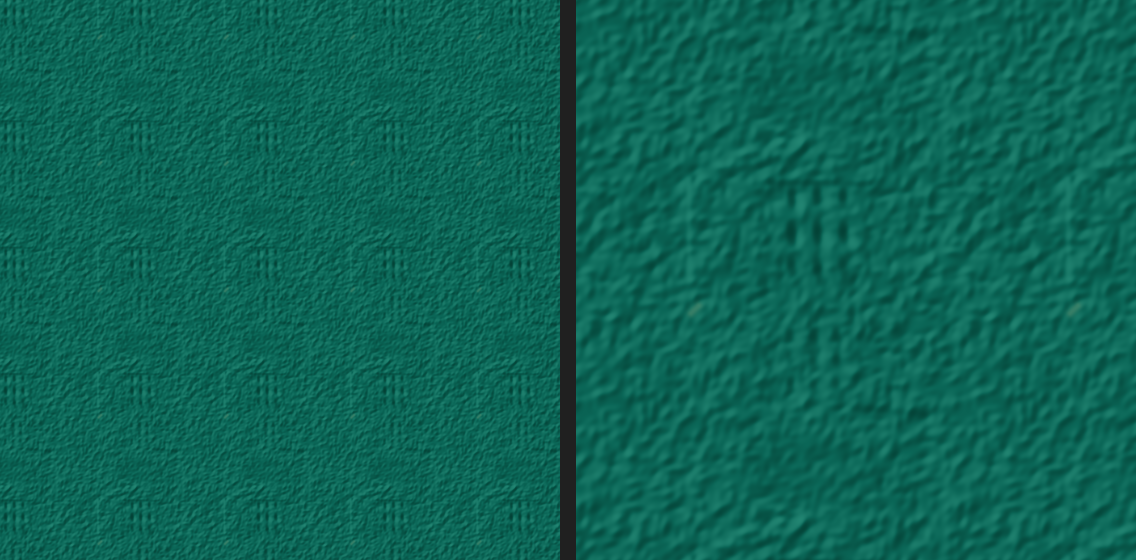
Left: the whole. Right: its middle third, enlarged.
This pattern is drawn by a WebGL 1 fragment shader. Its source:

```glsl
precision highp float;
// Green embossed paper: a square tile of small slanted bumps, lit from the upper left.
// Each tile sums wrapped cellular Gaussian bumps, shaded by their analytic slope,
// then adds a patch of woven dots, a few creases and one small pale fleck.

uniform vec2 u_resolution;

const float REPEATS = 4.43;         // tiles across and down
const float FINE_CELLS = 30.0;      // bumps per tile side
const float COARSE_CELLS = 18.0;
const float FINE_GAIN = 0.80;
const float COARSE_GAIN = 0.48;
const float PIT_SHARE = 0.35;       // share of bumps that sink instead of rise
const float RIDGE_TILT = 1.7;       // random spread of ridge angles, radians
const float BROAD_TONE = 0.13;
const float SOFT_LIMIT = 0.30;      // compression of the strongest relief
const vec2 SHARPNESS = vec2(8.0, 3.6); // falloff across and along a ridge
const vec2 LIGHT_DIR = vec2(-0.707, -0.707); // y points down

const vec3 SHADOW = vec3(0.02, 0.30, 0.25);
const vec3 BASE = vec3(0.04, 0.40, 0.34);
const vec3 LIT = vec3(0.11, 0.49, 0.42);
const vec3 FLECK = vec3(0.34, 0.54, 0.42);
const float TAU = 6.2831853;

vec3 hash3(vec2 p) {
  vec3 s = vec3(dot(p, vec2(12.7, 31.1)), dot(p, vec2(26.9, 18.3)), dot(p, vec2(41.9, 37.1)));
  return fract(sin(s) * 4375.85);
}

// Shortest offset between two points of a repeating unit tile.
vec2 wrapOffset(vec2 p, vec2 center) {
  return fract(p - center + 0.5) - 0.5;
}

// Slope towards the light of a tiling field of elongated bumps and pits.
float bumpSlope(vec2 tile, float cells, float seed) {
  vec2 p = tile * cells;
  vec2 home = floor(p);
  float slope = 0.0;
  for (int j = -1; j <= 1; j++) {
    for (int i = -1; i <= 1; i++) {
      vec2 cell = home + vec2(float(i), float(j));
      vec2 id = mod(cell, cells) + seed;
      vec3 r = hash3(id);
      vec3 shape = hash3(id + 53.0);
      vec2 d = p - cell - mix(vec2(0.15), vec2(0.85), r.xy);
      float angle = TAU / 8.0 + (r.z - 0.5) * RIDGE_TILT;
      vec2 across = -vec2(cos(angle), sin(angle));
      vec2 along = vec2(-across.y, across.x);
      vec2 q = vec2(dot(d, across), dot(d, along));
      vec2 lit = vec2(dot(across, LIGHT_DIR), dot(along, LIGHT_DIR));
      float height = mix(0.4, 1.0, shape.x) * (shape.y < PIT_SHARE ? -1.0 : 1.0);
      slope += height * dot(SHARPNESS * q, lit) * exp(-dot(SHARPNESS, q * q));
    }
  }
  return slope;
}

// Soft elliptical patch, 1 at its center.
float patchMask(vec2 tile, vec2 center, vec2 radius) {
  vec2 d = wrapOffset(tile, center) / radius;
  return 1.0 - smoothstep(0.55, 1.0, length(d));
}

// Soft straight stroke around a center, with half-extents along one direction.
float stroke(vec2 tile, vec2 center, vec2 halfSpan, float width) {
  vec2 d = wrapOffset(tile, center);
  float t = clamp(dot(d, halfSpan) / dot(halfSpan, halfSpan), -1.0, 1.0);
  float dist = length(d - halfSpan * t) / width;
  return exp(-dist * dist);
}

// Rows of dark pits, each with a pale rim.
float pitGrid(vec2 d, vec2 spacing) {
  vec2 wave = 0.5 + 0.5 * cos(TAU * d / spacing);
  vec2 rim = 0.5 + 0.5 * cos(TAU * (d / spacing - vec2(0.38, 0.25)));
  return rim.x * rim.x * rim.y - 1.9 * wave.x * wave.x * wave.x * wave.y;
}

float tileRelief(vec2 tile) {
  float weave = patchMask(tile, vec2(0.112, 0.085), vec2(0.16, 0.17));
  float beads = patchMask(tile, vec2(0.10, 0.42), vec2(0.19, 0.12));
  float calm = patchMask(tile, vec2(0.10, 0.71), vec2(0.22, 0.11));

  float relief = FINE_GAIN * bumpSlope(tile, FINE_CELLS, 3.0)
               + COARSE_GAIN * bumpSlope(tile, COARSE_CELLS, 91.0);
  relief *= 1.0 - 0.45 * weave - 0.20 * beads - 0.25 * calm;

  // Woven and beaded patches
  relief += 1.10 * weave * pitGrid(wrapOffset(tile, vec2(0.112, 0.085)), vec2(0.069, 0.098));
  relief += 0.60 * beads * pitGrid(wrapOffset(tile, vec2(0.10, 0.42)), vec2(0.062, 0.068));

  // Dark creases and a pale upright ridge
  relief -= 0.85 * stroke(tile, vec2(0.12, 0.958), vec2(0.13, 0.0), 0.010);
  relief -= 0.75 * stroke(tile, vec2(0.30, 0.56), vec2(0.09, 0.006), 0.012);
  relief += 0.70 * stroke(tile, vec2(0.775, 0.08), vec2(0.0, 0.13), 0.009);

  // Slanted pale ridges above the weave
  for (int i = 0; i < 4; i++) {
    vec2 center = vec2(0.90 + 0.078 * float(i), 0.89 - 0.015 * float(i));
    relief += 0.75 * stroke(tile, center, vec2(0.034, -0.027), 0.012);
    relief -= 0.55 * stroke(tile, center + 0.018, vec2(0.030, -0.024), 0.011);
  }

  // Broad uneven tone
  relief += BROAD_TONE * sin(TAU * (tile.x + tile.y) + 0.8) * sin(TAU * (2.0 * tile.x - tile.y));
  return relief - 0.15 * calm;
}

void main() {
  vec2 uv = gl_FragCoord.xy / u_resolution;
  vec2 tile = fract(vec2(uv.x, 1.0 - uv.y) * REPEATS);
  float relief = tileRelief(tile);
  relief /= sqrt(1.0 + SOFT_LIMIT * relief * relief);
  vec3 color = BASE + max(relief, 0.0) * (LIT - BASE) + min(relief, 0.0) * (BASE - SHADOW);
  float fleck = stroke(tile, vec2(0.79, 0.293), vec2(0.010, -0.010), 0.010);
  color = mix(color, FLECK, 0.5 * fleck);
  gl_FragColor = vec4(max(color, 0.0), 1.0);
}
```
